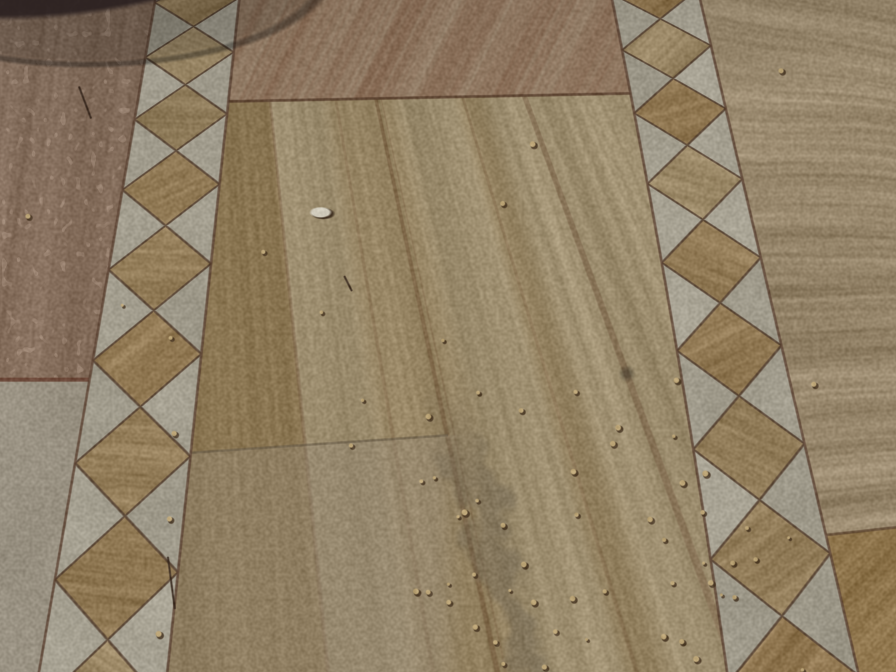
This texture is drawn by a Shadertoy shader. Its source:

```glsl
float hash(vec2 c) {
    vec3 q = fract(c.xyx * vec3(0.1031, 0.103, 0.0973));
    q += dot(q, q.yzx + 33.33);
    return fract((q.x + q.y) * q.z);
}

float noise(vec2 p) {
    vec2 cell = floor(p), f = fract(p), s = f * f * (3.0 - 2.0 * f);
    vec4 g;
    for (int i = 0; i < 4; i++) {
        vec2 corner = vec2(i & 1, i >> 1);
        float a = 6.2832 * hash(cell + corner + 57.0);
        g[i] = dot(vec2(cos(a), sin(a)), f - corner);
    }
    return 1.4 * mix(mix(g.x, g.y, s.x), mix(g.z, g.w, s.x), s.y);
}

float fill(float d) {
    return 1.0 - smoothstep(-1.0, 1.0, d * iResolution.y);
}

float line(float d, float halfWidth) {
    return fill(abs(d) - halfWidth);
}

float segment(vec2 p, vec2 a, vec2 b) {
    vec2 ab = b - a;
    return length(p - a - ab * clamp(dot(p - a, ab) / dot(ab, ab), 0.0, 1.0));
}

// Sandstone layers across coordinate b
float layers(float b, float along) {
    return 0.4 * noise(vec2(b * 20.0, along * 0.7)) + 0.35 * noise(vec2(b * 65.0, along))
         + 0.3 * noise(vec2(b * 170.0, along * 2.0));
}

// Row of diamonds between edges l and r; n counts the tiles
vec3 diamondStrip(vec2 p, float l, float r, float n, float seed) {
    float t = (p.x - l) / (r - l), k = floor(n + 0.5);
    float d = (abs(2.0 * t - 1.0) + 2.0 * abs(n - k) - 1.0) * (r - l) * 0.35;
    float a = mix(-0.9, 0.7, hash(vec2(k, seed)));
    vec2 q = mat2(cos(a), -sin(a), sin(a), cos(a)) * p;
    vec3 wood = mix(vec3(0.56, 0.46, 0.31), vec3(0.61, 0.54, 0.41), hash(vec2(seed, k)));
    wood += 0.15 * layers(q.y, q.x * 4.0);
    vec3 pale = vec3(0.61, 0.59, 0.53) + 0.06 * hash(vec2(floor(n), step(0.5, t) + seed));
    vec3 col = mix(pale + 0.03 * noise(p * 14.0), wood, fill(d));
    return mix(col, vec3(0.33, 0.25, 0.19), 0.85 * line(d, 0.0017));
}

vec3 centreSlabs(vec2 p) {
    // Layers fan out towards the viewer
    float h = p.y - 0.15, b = (p.x + 0.18 * h) / (1.0 + 0.7 * h);
    float brown = 1.0 - smoothstep(0.398, 0.404, b)
        + 0.5 * smoothstep(0.47, 0.5, b) * (1.0 - smoothstep(0.57, 0.61, b))
        + 0.5 * smoothstep(0.67, 0.69, b) * (1.0 - smoothstep(0.7, 0.74, b));
    vec3 slab = mix(vec3(0.62, 0.56, 0.44), vec3(0.54, 0.46, 0.32), brown);
    slab += 0.12 * layers(b, p.y);
    slab -= vec3(0.07, 0.09, 0.08) * (line(b - 0.402, 0.002) + line(b - 0.56, 0.0025)
        + 0.6 * line(b - 0.568, 0.001) + 0.6 * line(b - 0.5, 0.002) + 0.6 * line(b - 0.69, 0.002)
        + line(b - 0.783, 0.004));

    // Greyer corner, damp stain and knot
    float joint = p.y - 0.674 + 0.068 * (p.x - 0.28);
    slab = mix(slab, vec3(0.58, 0.53, 0.45), 0.45 * fill(-joint) * (1.0 - smoothstep(0.64, 0.7, p.x)));
    slab = mix(slab, vec3(0.4, 0.35, 0.27), 0.65 * line(joint, 0.0018) * step(p.x, 0.667));
    float stain = abs(p.x - 0.475 - 0.32 * p.y + 0.035 * noise(p * 13.0) + 0.02 * noise(p * 40.0));
    stain = (1.0 - smoothstep(0.01, 0.045, stain)) * smoothstep(0.53, 0.75, p.y);
    slab = mix(slab, vec3(0.43, 0.39, 0.32), 0.45 * stain);
    slab *= 1.0 - 0.3 * (1.0 - smoothstep(0.003, 0.015, distance(p, vec2(0.933, 0.556))));

    vec3 pink = vec3(0.57, 0.47, 0.38) + vec3(0.1, 0.14, 0.14) * layers(p.x + 0.5 * p.y, p.y);
    float seam = p.y - 0.151 + 0.02 * (p.x - 0.34);
    return mix(mix(slab, pink, fill(seam)), vec3(0.35, 0.25, 0.18), 0.85 * line(seam, 0.002));
}

vec3 leftSlabs(vec2 p) {
    vec3 pink = vec3(0.53, 0.44, 0.37) + 0.12 * layers(p.x * 0.8 + 0.1 * p.y, p.y);
    pink += 0.08 * smoothstep(0.35, 0.6, noise(p * vec2(90.0, 70.0)));
    vec3 col = mix(vec3(0.6, 0.57, 0.51) + 0.03 * noise(p * 9.0), pink, fill(p.y - 0.565));
    return mix(col, vec3(0.4, 0.25, 0.19), 0.85 * line(p.y - 0.565, 0.003));
}

vec3 rightSlabs(vec2 p) {
    float b = p.y - (0.2 - 0.45 * p.y) * (p.x - 1.1) + 0.012 * noise(p * 5.0);
    vec3 sand = vec3(0.59, 0.525, 0.42) + 0.16 * layers(b, p.x * 2.0);
    vec3 gold = vec3(0.56, 0.46, 0.3) + 0.1 * layers(p.x + p.y, p.y);
    float seam = p.y - 0.795 + 0.11 * (p.x - 1.24);
    return mix(mix(gold, sand, fill(seam)), vec3(0.37, 0.28, 0.2), 0.8 * line(seam, 0.002));
}

void mainImage(out vec4 fragColor, in vec2 fragCoord) {
    // Height units, y measured down from the top
    vec2 p = vec2(fragCoord.x, iResolution.y - fragCoord.y) / iResolution.y;
    float l0 = 0.231 - 0.173 * p.y, l1 = 0.356 - 0.107 * p.y;
    float r0 = 0.911 + 0.2 * p.y - 0.029 * p.y * p.y, r1 = 1.042 + 0.235 * p.y;
    vec3 col = mix(centreSlabs(p), leftSlabs(p), fill(p.x - l0));
    col = mix(col, rightSlabs(p), fill(r1 - p.x));

    // Tile rows widen with perspective
    float nl = log(1.0 + 1.646 * (p.y + 0.06 * p.x - 0.03 * (l0 + l1))) / 0.1257;
    float nr = log(1.0 + 1.373 * (p.y + 0.05 * p.x - 0.025 * (r0 + r1))) / 0.111 + 0.16;
    col = mix(col, diamondStrip(p, l0, l1, nl, 3.0), fill(max(l0 - p.x, p.x - l1)));
    col = mix(col, diamondStrip(p, r0, r1, nr, 8.0), fill(max(r0 - p.x, p.x - r1)));
    vec4 edges = abs(p.x - vec4(l0, l1, r0, r1));
    float edge = min(min(edges.x, edges.y), min(edges.z, edges.w));
    col = mix(col, vec3(0.36, 0.26, 0.2), 0.8 * line(edge, 0.002));

    // Grit, densest at the lower right
    for (int i = 0; i < 9; i++) {
        vec2 c = floor(p / 0.03) + vec2(i % 3, i / 3) - 1.0;
        vec2 at = (c + vec2(hash(c + 11.0), hash(c + 29.0))) * 0.03;
        float density = 0.015 + 0.27 * smoothstep(0.5, 0.85, at.y)
            * smoothstep(0.45, 0.85, at.x) * (1.0 - smoothstep(1.1, 1.25, at.x));
        float on = step(hash(c + 71.0), density), size = mix(0.0025, 0.0055, hash(c + 5.0));
        col = mix(col, vec3(0.25, 0.18, 0.11), 0.8 * on * fill(distance(p, at + 0.0025) - size));
        col = mix(col, vec3(0.74, 0.65, 0.47), on * fill(distance(p, at) - size * 0.8));
    }

    // White chip and twigs
    vec2 chip = (p - vec2(0.477, 0.316)) * vec2(0.5, 1.0);
    col = mix(col, vec3(0.25, 0.19, 0.13), fill(length(chip - 0.002) - 0.008));
    col = mix(col, vec3(0.82, 0.8, 0.74), fill(length(chip) - 0.0075));
    float twig = min(segment(p, vec2(0.25, 0.83), vec2(0.26, 0.905)),
        min(segment(p, vec2(0.118, 0.13), vec2(0.135, 0.175)), segment(p, vec2(0.513, 0.412), vec2(0.523, 0.432))));
    col = mix(col, vec3(0.2, 0.14, 0.1), 0.85 * line(twig, 0.0015));

    // Grain, falloff and the curved shadow
    col += 0.05 * noise(p * 210.0) + 0.03 * noise(p * 90.0);
    col *= mix(0.93, 1.0, smoothstep(0.0, 0.4, p.y + 0.15 * p.x));
    float ring = (length((p - vec2(0.13, -0.043)) / vec2(0.356, 0.139)) - 1.0) * 0.139;
    col *= 1.0 - 0.35 * (1.0 - smoothstep(0.001, 0.007, abs(ring)));
    col *= 1.0 - 0.15 * (1.0 - smoothstep(-0.01, 0.0, ring));
    float shade = 1.0 - smoothstep(-0.006, 0.006, p.y - 0.027 + 0.5 * p.x * p.x);
    fragColor = vec4(mix(col, vec3(0.16, 0.12, 0.12), 0.9 * shade), 1.0);
}
```
